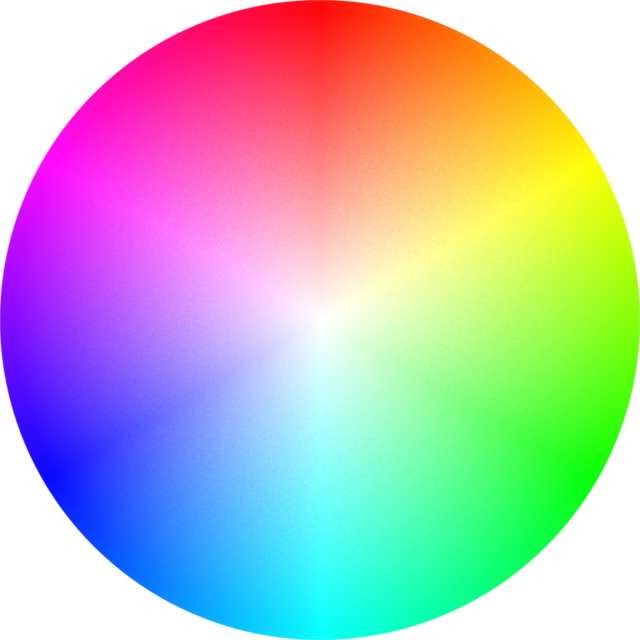
Write a Shadertoy shader that draws this background.

```glsl
const float TAU = 6.2831853;

float hash(vec2 p) {
    return fract(sin(dot(p, vec2(12.9898, 78.233))) * 43758.5453);
}

// Fully saturated colour for a hue in turns
vec3 hueColor(float hue) {
    vec3 ramp = abs(fract(hue + vec3(0.0, 2.0, 1.0) / 3.0) * 6.0 - 3.0);
    return clamp(ramp - 1.0, 0.0, 1.0);
}

void mainImage(out vec4 fragColor, in vec2 fragCoord) {
    float side = min(iResolution.x, iResolution.y);
    vec2 p = (fragCoord - 0.5 * iResolution.xy) / side;
    float radius = length(p);

    // Red at the top, hue running clockwise, white in the middle
    vec2 q = p - vec2(0.002, 0.0);
    float hue = atan(q.x, q.y) / TAU;
    float saturation = clamp(length(q) * 2.0, 0.0, 0.96);
    vec3 wheel = mix(vec3(1.0), hueColor(hue), saturation);

    // Fine dither grain, strongest at middle saturation
    vec2 cell = floor(p * 384.0);
    vec3 grain = vec3(hash(cell), hash(cell + 17.3), hash(cell + 41.7)) - 0.5;
    wheel += grain * 0.16 * saturation * (1.0 - saturation);

    // Disc on a white ground
    float edge = 1.0 / side;
    float disc = 1.0 - smoothstep(0.5 - edge, 0.5 + edge, radius);
    fragColor = vec4(clamp(mix(vec3(1.0), wheel, disc), 0.0, 1.0), 1.0);
}
```
